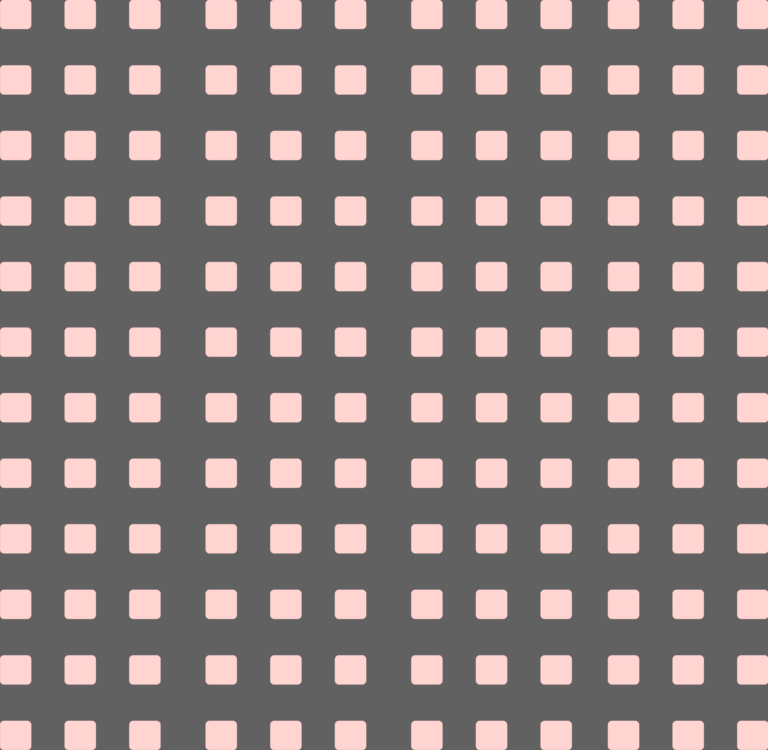
This pattern is drawn by a Shadertoy shader. Its source:

```glsl
const vec3 GROUND = vec3(0.38);
const vec3 PINK = vec3(1.0, 0.83, 0.82);

// Lengths are in 1/500 of the canvas height
const float UNITS = 500.0;
const vec2 FIRST_CENTER = vec2(10.4, 9.7);
const vec2 PITCH = vec2(43.1, 43.7);
const vec2 HALF_SIZE = vec2(10.5, 9.8);
const float CORNER = 2.8;
const float GROUP_WIDTH = 137.1;
const float LAST_GROUP_SHIFT = 6.0;
const float EDGE_SOFTNESS = 0.6;

float roundedBox(vec2 p, vec2 halfSize, float radius) {
    vec2 q = abs(p) - halfSize + radius;
    return length(max(q, 0.0)) + min(max(q.x, q.y), 0.0) - radius;
}

// Left edge of the three-column group that contains x
float groupStart(float x, float width, float lastShift) {
    float group = clamp(floor((x + lastShift + 2.0) / width), 0.0, 3.0);
    return group * width - lastShift * step(2.5, group);
}

// Offset from the nearest cell center, with a limited cell count
vec2 repeatLimited(vec2 p, vec2 pitch, vec2 lastCell) {
    vec2 cell = clamp(floor(p / pitch + 0.5), vec2(0.0), lastCell);
    return p - cell * pitch;
}

float fill(float dist, float softness) {
    return 1.0 - smoothstep(-softness, softness, dist);
}

void mainImage(out vec4 fragColor, in vec2 fragCoord) {
    float pixel = UNITS / iResolution.y;
    vec2 p = fragCoord * pixel;

    // Four column groups, twelve even rows
    p.x -= groupStart(p.x, GROUP_WIDTH, LAST_GROUP_SHIFT);
    vec2 local = repeatLimited(p - FIRST_CENTER, PITCH, vec2(2.0, 11.0));

    // Soft-edged rounded tiles
    float dist = roundedBox(local, HALF_SIZE, CORNER);
    float tile = fill(dist, max(EDGE_SOFTNESS, 0.6 * pixel));
    fragColor = vec4(mix(GROUND, PINK, tile), 1.0);
}
```
